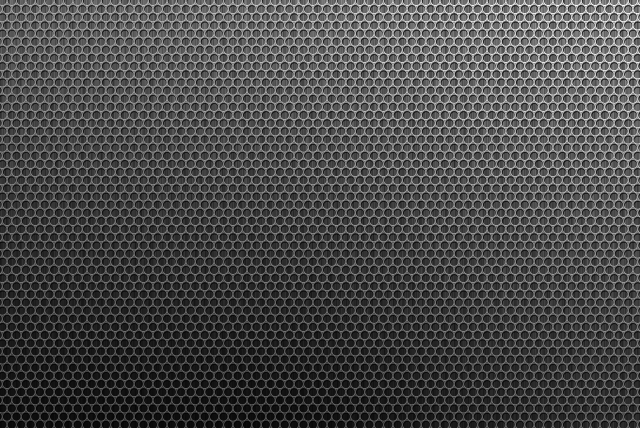
Write a Shadertoy shader that draws this pattern.

```glsl
// Perforated metal sheet: 68 round holes across on a hexagonal lattice, 52 rows,
// over a vertically brushed backing plate. Each hole has a shadow at its top and
// a bright lower rim; a broad light falls off from upper right to lower left.

// Offset from p to the nearest centre of a unit hexagonal lattice
vec2 hexOffset(vec2 p) {
    vec2 period = vec2(1.0, sqrt(3.0));
    vec2 a = mod(p + 0.5 * period, period) - 0.5 * period;
    vec2 b = mod(p, period) - 0.5 * period;
    return dot(a, a) < dot(b, b) ? a : b;
}

// Fine vertical streaks from layered sines, roughly -1 to 1
float brushed(vec2 p) {
    float sum = 0.0;
    float freq = 4.3;
    for (int i = 0; i < 5; i++) {
        float drift = 1.6 * sin(p.y * 0.37 + freq) + 1.3 * sin(p.x * 0.73 + freq * 2.1);
        sum += sin(p.x * freq + drift);
        freq *= 1.63;
    }
    return sum / 3.0;
}

// Broad illumination of the sheet, uv from 0 to 1
float sheetLight(vec2 uv) {
    float bottom = mix(0.045, 0.15, smoothstep(0.4, 1.0, uv.x));
    float top = mix(0.35, 0.47, uv.x);
    return mix(bottom, top, pow(uv.y, 1.15));
}

void mainImage(out vec4 fragColor, in vec2 fragCoord) {
    vec2 uv = fragCoord / iResolution.xy;
    float cellsPerUnit = 68.0 / iResolution.x;
    vec2 p = (fragCoord - 0.5 * iResolution.xy) * cellsPerUnit - vec2(0.25, 0.12);
    float soft = 0.6 * cellsPerUnit;

    vec2 g = hexOffset(p);
    float dist = length(g);
    float light = sheetLight(uv);
    float glow = exp(-3.5 * dot(uv - vec2(0.92, 1.0), uv - vec2(0.92, 1.0)));

    // Backing plate seen through the hole, shaded by the upper edge
    float backing = light * (1.0 + 0.27 * brushed(p));
    float shadow = smoothstep(0.34, 0.43, length(g + vec2(-0.04, 0.09)));
    backing *= 1.0 - 0.65 * shadow;

    // Sheet face with a lit rim, strongest below each hole
    float below = 0.5 - 0.5 * g.y / max(dist, 0.001);
    float face = 0.15 + 0.95 * light + 0.08 * glow;
    float rim = 1.0 - smoothstep(0.03, 0.03 + soft, abs(dist - 0.45));
    face += rim * mix(0.06, 0.24, below) * (0.8 + 0.6 * glow);

    float sheet = smoothstep(-soft, soft, dist - 0.43);
    fragColor = vec4(vec3(clamp(mix(backing, face, sheet), 0.0, 1.0)), 1.0);
}
```
